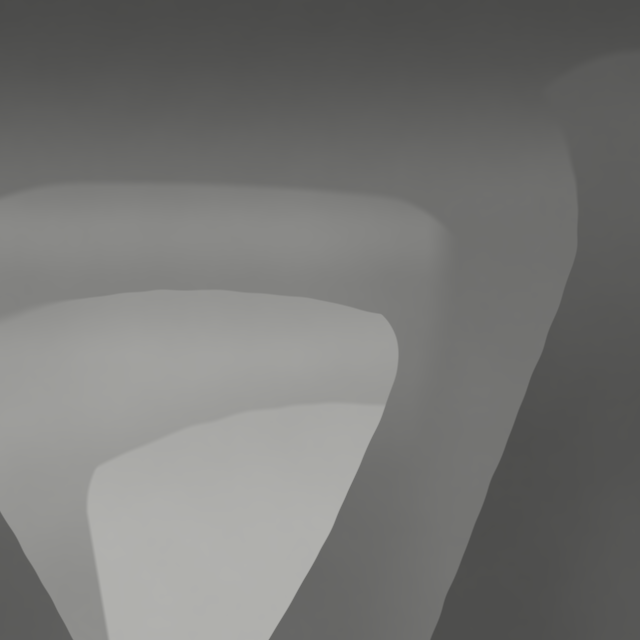
Write a Shadertoy shader that draws this texture map.

```glsl
// Grey depth map of nested, rounded hollows with soft shading and crisp lower edges.

vec2 hashGradient(vec2 cell) {
    float angle = 6.2832 * fract(sin(dot(cell, vec2(127.1, 311.7))) * 43758.5);
    return vec2(cos(angle), sin(angle));
}

float gradientNoise(vec2 p) {
    vec2 i = floor(p), f = fract(p);
    vec2 u = f * f * (3.0 - 2.0 * f);
    vec2 e = vec2(0.0, 1.0);
    float low = mix(dot(hashGradient(i), f), dot(hashGradient(i + e.yx), f - e.yx), u.x);
    float high = mix(dot(hashGradient(i + e.xy), f - e.xy), dot(hashGradient(i + 1.0), f - 1.0), u.x);
    return mix(low, high, u.y);
}

// Squared distance past a limit, used to bend an edge round a corner
float bend(float t) {
    t = max(t, 0.0);
    return t * t;
}

// Rounded version of max(t, 0)
float softRamp(float t) {
    return 0.5 * (t + sqrt(t * t + 0.001));
}

float cover(float d, float width) {
    return smoothstep(-width, width, d);
}

// Outer wall: dark at the top, shaded again towards the lower left
float wallShade(vec2 p) {
    float shade = 0.295 + 0.04 * smoothstep(0.0, 0.15, p.y);
    shade += 0.10 * smoothstep(0.09, 0.31, p.y);
    shade += 0.02 * smoothstep(0.35, 0.65, p.y) * smoothstep(0.58, 0.74, p.x);
    shade -= 0.035 * smoothstep(0.6, 0.95, p.y) * smoothstep(0.72, 0.48, p.x);
    return shade - 0.04 * smoothstep(0.3, 0.0, p.x) * smoothstep(0.7, 0.85, p.y);
}

// Dark recess on the right
float recessShade(vec2 p) {
    float shade = mix(0.355, 0.372, smoothstep(0.08, 0.22, p.y));
    shade -= 0.065 * smoothstep(0.25, 0.75, p.y);
    return shade + 0.035 * smoothstep(0.8, 1.0, p.x) * smoothstep(0.5, 0.95, p.y);
}

void mainImage(out vec4 fragColor, in vec2 fragCoord) {
    vec2 p = fragCoord / iResolution.xy;
    p.y = 1.0 - p.y; // depth below the top edge
    float aa = 1.2 / min(iResolution.x, iResolution.y);
    float wobble = 0.004 * gradientNoise(p * 22.0);
    float shade = wallShade(p);

    // Right recess
    float recessLeft = 0.904 - 0.385 * softRamp(p.y - 0.40) - 1.5 * bend(0.333 - p.y);
    float recessTop = 0.08 + 2.6 * bend(1.0 - p.x);
    float edgeBlur = mix(0.012, aa, smoothstep(0.12, 0.36, p.y));
    float recess = cover(p.x - recessLeft + wobble, edgeBlur) * cover(p.y - recessTop, 0.01);
    shade = mix(shade, recessShade(p), recess);

    // Middle hollow, fading out to the right and below
    float middleTop = 0.286 + 1.4 * bend(0.13 - p.x) + 0.13 * bend(p.x - 0.2) + 4.0 * bend(p.x - 0.6);
    float middle = cover(p.y - middleTop, 0.008);
    middle *= cover(0.692 - 0.5 * bend(p.y - 0.38) - p.x, 0.03);
    middle *= smoothstep(0.76, 0.54, p.y);
    float middleShade = 0.485 + 0.055 * smoothstep(0.28, 0.36, p.y);
    middleShade -= 0.03 * smoothstep(0.37, 0.45, p.y);
    middleShade -= 0.035 * smoothstep(0.45, 0.70, p.x);
    shade = mix(shade, middleShade, middle);

    // Inner hollow with a slanted right side and a narrow lower left side
    float innerTop = 0.453 + 0.43 * (p.x - 0.3) * (p.x - 0.3) + 1.3 * bend(0.08 - p.x);
    float innerRight = 0.626 - 0.45 * softRamp(p.y - 0.585) - 6.0 * bend(0.56 - p.y) - 0.5 * bend(p.y - 0.8);
    float sides = cover(innerRight - p.x + wobble, aa);
    float topBlur = aa + 0.012 * smoothstep(0.14, 0.0, p.x);
    float inner = sides * cover(p.y - innerTop + wobble, topBlur);
    inner *= cover(p.x - 0.57 * (p.y - 0.797) + wobble, aa);
    float innerShade = 0.585 + 0.05 * smoothstep(0.45, 0.57, p.y);
    innerShade -= 0.035 * smoothstep(0.57, 0.70, p.y + 0.25 * (p.x - 0.3));
    innerShade -= 0.035 * smoothstep(0.22, 0.0, p.x) * smoothstep(0.85, 0.45, p.y);
    innerShade -= 0.045 * smoothstep(0.72, 0.95, p.y);
    shade = mix(shade, innerShade, inner);

    // Brightest pocket
    float pocketTop = 0.63 + 0.7 * (p.x - 0.53) * (p.x - 0.53);
    float pocketLeft = 0.136 + 0.17 * max(p.y - 0.8, 0.0) + 4.0 * bend(0.79 - p.y);
    float pocket = sides * cover(p.y - pocketTop + wobble, 0.003 + aa);
    pocket *= cover(p.x - pocketLeft, 0.002 + aa);
    float pocketShade = 0.655 + 0.035 * smoothstep(0.62, 0.85, p.y);
    shade = mix(shade, pocketShade, pocket);

    // Faint mottling and a slightly warm grey
    shade += 0.005 * gradientNoise(p * 14.0) + 0.003 * gradientNoise(p * 55.0);
    fragColor = vec4(shade * vec3(1.0, 1.0, 0.985), 1.0);
}
```
